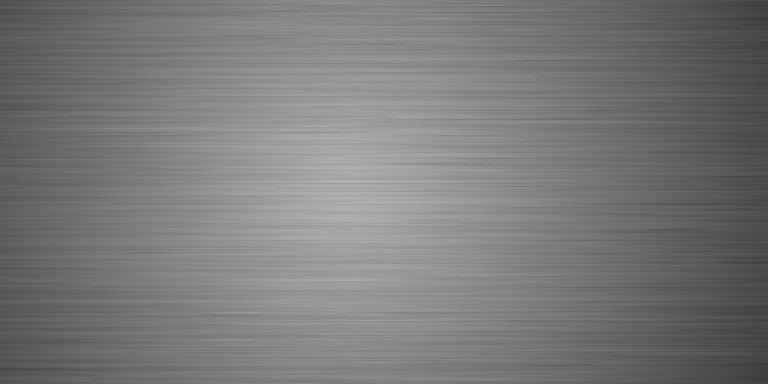
This texture is drawn by a Shadertoy shader. Its source:

```glsl
// Brushed grey metal: fine horizontal streaks under a soft off-centre glow.
// Each row carries its own 1D noise with a random shift; layers of different
// row heights and streak lengths are summed, then faint scratches are added.

const vec2  GLOW_CENTRE   = vec2(0.90, 0.50);  // in canvas heights
const float GLOW_LEVEL    = 0.698;
const float GLOW_FALLOFF  = 0.367;             // darkening per canvas height
const float GLOW_SOFTNESS = 0.09;              // rounds the peak of the glow

const float FINE_ROWS     = 256.0;             // rows per canvas height
const float MEDIUM_ROWS   = 128.0;
const float BROAD_ROWS    = 40.0;
const float LONG_AMOUNT   = 0.056;
const float SHORT_AMOUNT  = 0.020;
const float MEDIUM_AMOUNT = 0.016;
const float BROAD_AMOUNT  = 0.008;
const float SCRATCH_LIGHT = 0.040;
const float SCRATCH_DARK  = 0.040;
const vec3  METAL_TINT    = vec3(1.0);

// Integer hash of a lattice cell, 0 to 1
float hash(vec2 cell, float seed) {
    uvec2 q = uvec2(ivec2(cell) + 4096);
    uint h = q.x * 73856093u ^ q.y * 19349663u ^ uint(seed) * 83492791u;
    h = (h ^ (h >> 16)) * 73244475u;
    h = (h ^ (h >> 15)) * 73244475u;
    return float((h ^ (h >> 16)) & 65535u) / 65535.0;
}

// Smooth noise along one row, shifted so that knots do not line up
float rowNoise(float x, float row, float seed) {
    x += 64.0 * hash(vec2(0.0, row), seed + 50.0);
    float cell = floor(x);
    float blend = smoothstep(0.0, 1.0, x - cell);
    return mix(hash(vec2(cell, row), seed),
               hash(vec2(cell + 1.0, row), seed), blend);
}

// Stretched streaks: rows per height, knots per height along x
float streaks(vec2 p, float rows, float knots, float seed) {
    float y = p.y * rows - 0.5;
    float row = floor(y);
    float blend = smoothstep(0.0, 1.0, y - row);
    return mix(rowNoise(p.x * knots, row, seed),
               rowNoise(p.x * knots, row + 1.0, seed), blend);
}

float brushing(vec2 p) {
    float grain = LONG_AMOUNT * (streaks(p, FINE_ROWS, 2.4, 1.0) - 0.5);
    grain += SHORT_AMOUNT * (streaks(p, FINE_ROWS, 12.0, 2.0) - 0.5);
    grain += MEDIUM_AMOUNT * (streaks(p, MEDIUM_ROWS, 2.0, 3.0) - 0.5);
    grain += BROAD_AMOUNT * (streaks(p, BROAD_ROWS, 1.2, 4.0) - 0.5);

    // Faint long scratches, light and dark
    float scratch = streaks(p, FINE_ROWS, 3.0, 5.0);
    grain += SCRATCH_LIGHT * smoothstep(0.80, 1.0, scratch);
    grain -= SCRATCH_DARK * smoothstep(0.20, 0.0, scratch);
    return grain;
}

void mainImage(out vec4 fragColor, in vec2 fragCoord) {
    vec2 p = fragCoord / iResolution.y;

    // Glow fading towards the edges
    float reach = length(vec3(p - GLOW_CENTRE, GLOW_SOFTNESS));
    float level = GLOW_LEVEL - GLOW_FALLOFF * reach;

    // Streaks are a little weaker in the shade
    float contrast = mix(0.75, 1.1, smoothstep(0.2, 0.65, level));
    level += contrast * brushing(p);

    fragColor = vec4(METAL_TINT * clamp(level, 0.0, 1.0), 1.0);
}
```
